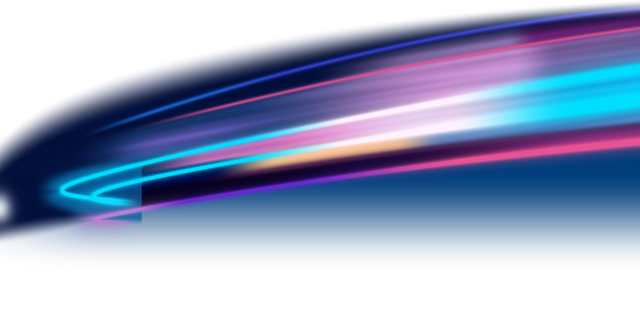
Give the GLSL for this background, as a WebGL 2 fragment shader.

```glsl
#version 300 es
precision highp float;
// Neon light trails sweeping around a bend over a soft blue floor.

#define EDGE_BLUR 0.065
#define FLOOR_LOW 0.15
#define FLOOR_HIGH 0.47
#define TRAIL_WIDTH 0.007
#define STREAK_AMOUNT 0.22
#define HALO_END 0.443

uniform vec2 u_resolution;
out vec4 fragColor;

const vec3 WHITE = vec3(1.0);
const vec3 NAVY = vec3(0.01, 0.06, 0.23);
const vec3 INK = vec3(0.01, 0.0, 0.10);
const vec3 FLOOR_BLUE = vec3(0.0, 0.24, 0.48);
const vec3 CYAN = vec3(0.0, 0.87, 1.0);
const vec3 ROSE = vec3(0.90, 0.32, 0.58);
const vec3 PLUM = vec3(0.40, 0.11, 0.42);

// Sweeping arcs: height = a + b x + c x^2
const vec3 BLUE_ARC = vec3(0.478, 0.396, -0.074);
const vec3 ROSE_ARC = vec3(0.480, 0.296, -0.040);
const vec3 UPPER_ARC = vec3(0.398, 0.237, -0.021);
const vec3 INNER_ARC = vec3(0.379, 0.183, -0.013);
const vec3 SHADE_ARC = vec3(0.325, 0.190, -0.024);
const vec3 BASE_ARC = vec3(0.268, 0.194, -0.0246);

float arc(vec3 k, float x) { return k.x + x * (k.y + x * k.z); }

float glow(float d, float w) { return exp(-d * d / (w * w)); }

// Coverage of the part above an arc
float above(vec2 p, vec3 k, float soft) {
    return smoothstep(-soft, soft, p.y - arc(k, p.x));
}

float arcGlow(vec2 p, vec3 k, float w) { return glow(p.y - arc(k, p.x), w); }

// Three colours along x
vec3 ramp(float x, vec3 a, vec3 b, vec3 c, vec4 s) {
    return mix(mix(a, b, smoothstep(s.x, s.y, x)), c, smoothstep(s.z, s.w, x));
}

vec2 hashGradient(vec2 c) {
    float h = fract(sin(dot(c, vec2(127.1, 311.7))) * 43758.5);
    return vec2(cos(6.2832 * h), sin(6.2832 * h));
}

float gradientNoise(vec2 p) {
    vec2 i = floor(p), f = fract(p), e = vec2(1.0, 0.0);
    vec2 u = f * f * (3.0 - 2.0 * f);
    float low = mix(dot(hashGradient(i), f), dot(hashGradient(i + e), f - e), u.x);
    float high = mix(dot(hashGradient(i + e.yx), f - e.yx), dot(hashGradient(i + 1.0), f - 1.0), u.x);
    return mix(low, high, u.y);
}

// Hairpin bend: a hyperbola between an arc and a lower line; the return leg fades out
float hairpin(vec2 p, vec3 upper, vec2 lower, float tip, float w) {
    float u = p.y - arc(upper, p.x);
    float l = p.y - lower.x - lower.y * p.x;
    float h = 0.5 * (arc(upper, tip) - lower.x - lower.y * tip);
    float slope = upper.y + 2.0 * upper.z * p.x;
    float d = (u * l + h * h) / (length(vec2(slope * l + lower.y * u, u + l)) + 0.001);
    float leg = u + l > 0.0 ? 1.0 : 1.0 - smoothstep(0.34, 0.45, p.x);
    return (glow(d, w) + 0.28 * glow(d, 3.0 * w)) * leg * smoothstep(tip - 0.1, tip - 0.03, p.x);
}

void main() {
    vec2 p = gl_FragCoord.xy / u_resolution.y;
    p.x *= 2.0 * u_resolution.y / u_resolution.x;
    float x = p.x;

    // Bands of colour, stacked from the lowest to the highest
    vec3 body = ramp(x, INK, vec3(0.05, 0.01, 0.18), PLUM, vec4(0.8, 1.1, 1.25, 1.9));
    vec3 warm = ramp(x, vec3(0.0, 0.03, 0.27), vec3(0.92, 0.70, 0.52), vec3(0.28, 0.48, 0.74), vec4(0.66, 0.87, 1.23, 1.4));
    vec3 core = ramp(x, vec3(0.80, 0.37, 0.66), vec3(0.90, 0.80, 0.95), vec3(0.10, 0.62, 0.88), vec4(0.8, 1.35, 1.4, 1.85));
    vec3 haze = ramp(x, vec3(0.07, 0.20, 0.41), vec3(0.74, 0.52, 0.78), vec3(0.47, 0.33, 0.58), vec4(0.7, 1.4, 1.6, 1.75));
    vec3 crown = ramp(x, NAVY, vec3(0.50, 0.41, 0.62), PLUM, vec4(0.95, 1.3, 1.58, 1.68));
    body = mix(body, warm, above(p, SHADE_ARC, 0.012));
    body = mix(body, mix(NAVY, core, smoothstep(0.4, 0.65, x)), above(p, INNER_ARC, 0.008));
    body = mix(body, haze, above(p, UPPER_ARC, 0.012));
    body = mix(body, crown, above(p, ROSE_ARC, 0.02));
    body = mix(body, NAVY, above(p, BLUE_ARC - vec3(0.025, 0.0, 0.0), 0.035));
    body = mix(NAVY, body, smoothstep(0.2, 0.44, x));
    body += vec3(0.28, 0.12, 0.25) * arcGlow(p, UPPER_ARC + vec3(0.04, 0.0, 0.0), 0.03) * smoothstep(0.3, 0.5, x) * (1.0 - smoothstep(0.6, 1.0, x));

    // Fine streaks along the sweep
    float across = p.y - arc(INNER_ARC, x) * 1.1;
    body *= 1.0 + STREAK_AMOUNT * gradientNoise(vec2(x * 1.6, across * 55.0));

    // Floor fading to white, then the body above it
    float depth = smoothstep(FLOOR_LOW, FLOOR_HIGH, p.y) * smoothstep(-0.15, 0.35, x);
    vec3 color = mix(WHITE, FLOOR_BLUE, depth);
    float baseSoft = mix(0.035, 0.008, smoothstep(0.1, 0.45, x));
    float gap = glow(x, 0.035) * glow(p.y - 0.35, 0.045);
    color = mix(color, body, above(p, BASE_ARC, baseSoft) * (1.0 - gap));

    // Blue halo around the bend, cut off below the upper trail
    float oval = length((p - vec2(0.44, 0.40)) / vec2(0.325, 0.10));
    float cut = p.y > arc(UPPER_ARC, x) ? 1.0 - smoothstep(0.35, 0.7, x) : 1.0 - smoothstep(HALO_END - 0.003, HALO_END + 0.003, x);
    color = mix(color, vec3(0.03, 0.36, 0.62), 0.75 * cut * (1.0 - smoothstep(0.8, 1.03, oval)));

    // Thin trails
    vec3 blueTint = mix(vec3(0.08, 0.42, 0.85), vec3(0.20, 0.26, 0.85), smoothstep(0.6, 0.9, x));
    color = mix(color, blueTint, 0.9 * arcGlow(p, BLUE_ARC, TRAIL_WIDTH) * smoothstep(0.22, 0.5, x));
    color = mix(color, ROSE, 0.85 * arcGlow(p, ROSE_ARC, 0.8 * TRAIL_WIDTH) * smoothstep(0.38, 0.75, x));
    color = mix(color, vec3(0.24, 0.07, 0.27), 0.75 * arcGlow(p, SHADE_ARC, 0.012) * smoothstep(0.55, 0.9, x));

    // Bright hairpin trails, widening to the right
    float flare = smoothstep(0.9, 2.0, x);
    vec3 hot = ramp(x, CYAN, vec3(1.0, 0.95, 1.0), CYAN, vec4(0.75, 1.1, 1.4, 1.8));
    float inner = hairpin(p, INNER_ARC, vec2(0.35, -0.03), 0.294, TRAIL_WIDTH + 0.025 * flare);
    color = mix(color, hot, min(inner, 1.0));
    float upper = hairpin(p, UPPER_ARC, vec2(0.375, -0.04), 0.195, TRAIL_WIDTH + 0.011 * flare);
    color = mix(color, hot, min(upper, 1.0));
    vec3 baseTint = ramp(x, vec3(0.72, 0.50, 0.82), vec3(0.40, 0.16, 0.82), ROSE, vec4(0.4, 0.6, 0.9, 1.45));
    float base = hairpin(p, BASE_ARC, vec2(0.30, 0.0), 0.302, TRAIL_WIDTH + 0.008 * flare);
    color = mix(color, baseTint, min(base, 1.0));

    // Soft upper outline against white
    float outline = arc(vec3(0.608, 0.313, -0.065), x) - 0.103 * exp(-x / 0.165);
    float blur = EDGE_BLUR * mix(1.0, 0.45, smoothstep(0.3, 2.0, x));
    color = mix(color, WHITE, smoothstep(-blur, blur, p.y - outline));
    fragColor = vec4(clamp(color, 0.0, 1.0), 1.0);
}
```
